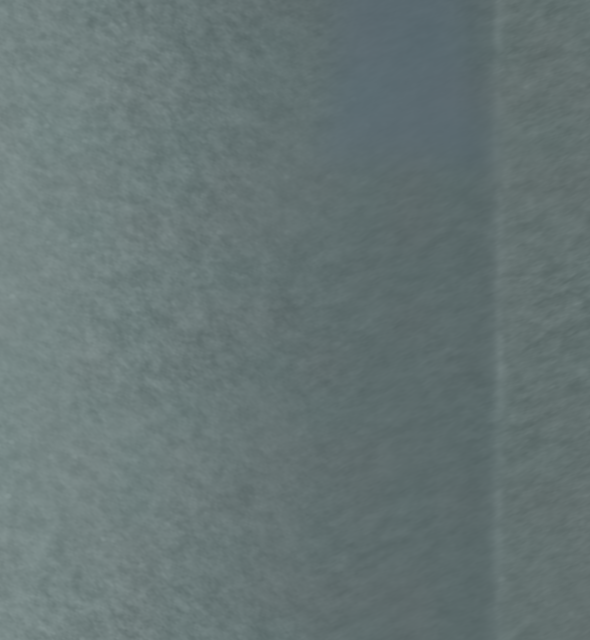
Give the GLSL for this texture, as a WebGL 2 fragment shader.

```glsl
#version 300 es
precision highp float;
// A dull grey-green metal sheet, lit from the left, with a faint upright crease.
// Smooth tone gradients carry sheared value noise as grain, a soft bluish
// reflection near the top and sparse pale flecks.
uniform vec2 u_resolution;
out vec4 fragColor;

float hash(vec2 cell) {
  uvec2 q = uvec2(ivec2(cell) + 4096) * uvec2(1597u, 3812u);
  uint n = (q.x ^ (q.y * 747u)) * 277803u;
  n = (n ^ (n >> 15u)) * 73856u + 9176u;
  n = (n ^ (n >> 13u)) * 83493u;
  return float((n ^ (n >> 16u)) & 65535u) / 65535.0;
}

float valueNoise(vec2 p) {
  vec2 cell = floor(p), f = fract(p);
  f = f * f * (3.0 - 2.0 * f);
  return mix(mix(hash(cell), hash(cell + vec2(1, 0)), f.x),
             mix(hash(cell + vec2(0, 1)), hash(cell + vec2(1, 1)), f.x), f.y) - 0.5;
}

// Sum of four octaves, each turned so that the lattice does not show.
float grain(vec2 p) {
  float sum = 0.0, weight = 0.34;
  for (int i = 0; i < 4; i++) {
    sum += weight * valueNoise(p);
    p = mat2(0.95, 0.31, -0.31, 0.95) * p * 1.75 + 17.3;
    weight *= i == 0 ? 1.3 : 0.8;
  }
  return sum;
}

// Pale rounded specks, at most one in each cell.
float flecks(vec2 p) {
  vec2 cell = floor(p);
  vec2 centre = 0.35 + 0.3 * vec2(hash(cell + 71.0), hash(cell + 133.0));
  float spot = 1.0 - smoothstep(0.05, 0.33, length((fract(p) - centre) * vec2(0.9, 1.2)));
  return spot * smoothstep(0.88, 1.0, hash(cell + 211.0));
}

void main() {
  vec2 uv = gl_FragCoord.xy / u_resolution;
  vec2 p = gl_FragCoord.xy / u_resolution.y;

  // Broad light falling off to the right, with cloudy unevenness
  float cloud = valueNoise(p * 4.0 + 5.0) + 0.6 * valueNoise(p * 9.0 + 31.0);
  float light = 1.0 - smoothstep(-0.1, 0.76, uv.x + 0.05 * cloud + 0.04 * (uv.y - 0.5));
  light -= 0.12 * smoothstep(0.85, 1.0, uv.y) * (1.0 - uv.x);
  vec3 colour = mix(vec3(0.362, 0.416, 0.418), vec3(0.472, 0.532, 0.527), light);

  // Slightly warmer, lighter band beyond the crease
  float beyond = smoothstep(0.825, 0.87, uv.x);
  colour += beyond * vec3(0.026, 0.024, 0.018);

  // Bluish reflection with a soft ragged border
  vec2 q = abs(uv - vec2(0.68, 0.92)) - vec2(0.1, 0.14) + 0.035 * cloud;
  float edge = length(max(q, 0.0)) + min(max(q.x, q.y), 0.0);
  float reflection = 1.0 - smoothstep(-0.04, 0.07, edge);
  colour += reflection * vec3(-0.004, 0.0, 0.022);

  // Grain: short and mottled at left, longer and slanting at right
  float mottled = grain(vec2(p.x, p.y + 0.25 * p.x) * vec2(42.0, 54.0));
  float slanted = grain(vec2(p.x, p.y - 0.35 * p.x) * vec2(30.0, 62.0) + 90.0);
  float texture_ = mix(mottled, slanted, smoothstep(0.3, 0.75, uv.x));
  float smoothZone = smoothstep(0.5, 0.7, uv.x) * (1.0 - beyond);
  float strength = (0.075 + 0.02 * light) * (1.0 - 0.4 * smoothZone);
  strength *= (1.0 - 0.55 * reflection) * (1.0 + 0.5 * cloud);
  colour += texture_ * strength;
  colour += 0.04 * flecks(p * 48.0 + 0.6 * cloud) * (1.0 - 0.8 * smoothZone) * (0.4 + 0.6 * light);

  // Faint tint drift between greenish and reddish grey
  colour += vec3(0.009, -0.003, -0.002) * valueNoise(p * 14.0 + 60.0);

  // Crease: a dim pale line, broken along its length, beside a thin shade
  float offset = uv.x - 0.846 - 0.004 * valueNoise(vec2(3.0, p.y * 22.0));
  float broken = 0.6 + 0.6 * valueNoise(vec2(8.0, p.y * 7.0)) + 0.8 * valueNoise(vec2(40.0 + p.x * 60.0, p.y * 45.0));
  colour += 0.042 * max(broken, 0.0) * exp(-pow(offset / 0.009, 2.0));
  colour += 0.012 * exp(-pow(offset / 0.022, 2.0));
  colour -= 0.008 * exp(-pow((offset + 0.04) / 0.025, 2.0));

  fragColor = vec4(colour, 1.0);
}
```
